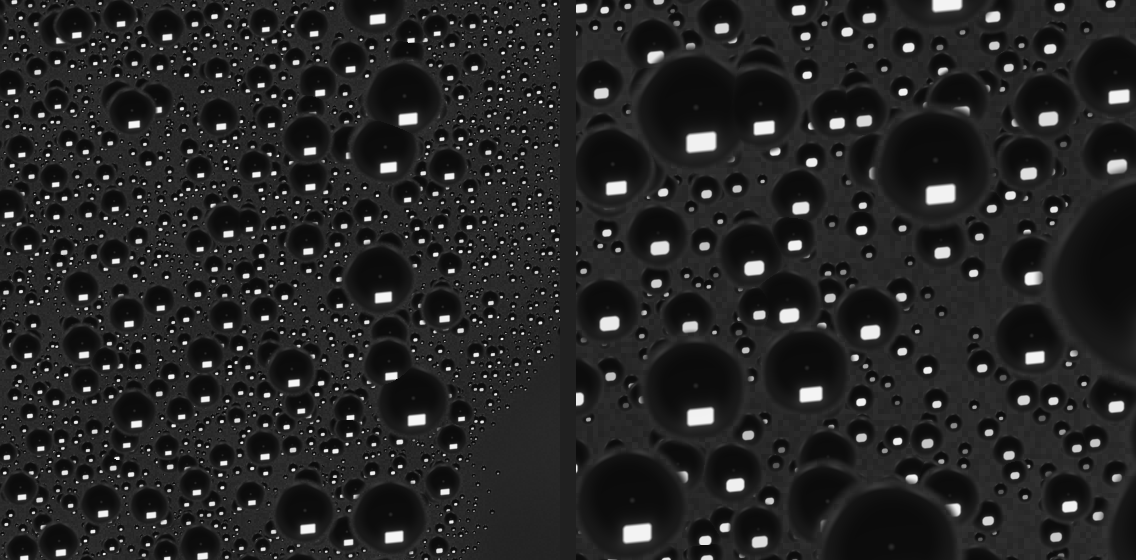
Left, the full canvas; right, a detail of the centre.
A Shadertoy shader for this texture:

```glsl
// Dark water drops on a grey pane, each with one bright window glint.
// Five jittered cellular layers are painted from mist up to large drops;
// density rules gather large drops in a band and leave a dry corner.

const float LARGEST_CELL = 0.155;   // grid size of the largest drops
const float CELL_RATIO = 0.54;      // each finer layer shrinks by this
const int LAYERS = 5;
const vec2 RADIUS_RANGE = vec2(0.25, 0.42); // in cells
const float JITTER = 0.72;
const float DRY_EDGE = 0.835;       // left side of the dry corner
const float BAND_START = 0.53;      // left side of the large drop band
const vec3 PANE = vec3(0.158);
const vec3 BODY = vec3(0.045);
const vec3 BODY_EDGE = vec3(0.095);
const vec3 RIM = vec3(0.27);
const vec3 GLINT = vec3(0.96);

vec4 hash4(vec2 p) {
    vec4 q = fract(p.xyxy * vec4(0.1031, 0.1030, 0.0973, 0.1099));
    q += dot(q, q.wzxy + 33.33);
    return fract((q.xxyz + q.yzzw) * q.zywx);
}

// Slow clumping from layered sines, about -1 to 1
float clumps(vec2 p) {
    return 0.5 * sin(p.x * 19.0 + 2.0 * sin(p.y * 13.0))
         + 0.5 * sin(p.y * 27.0 + 2.0 * sin(p.x * 17.0 + 1.0));
}

// Positive inside the dry lower right corner
float dryDepth(vec2 p) {
    float across = p.x - DRY_EDGE;
    return min(across, 0.2 + 1.25 * across - p.y);
}

float bandAt(float x) {
    return smoothstep(BAND_START - 0.03, BAND_START + 0.03, x);
}

// Chance that a drop of the given layer exists at p
float density(vec2 p, float layer) {
    float chance = 0.62;
    if (layer < 0.5) chance = mix(0.13, 0.9, bandAt(p.x));
    else if (layer > 3.5) chance = 0.48 + 0.22 * clumps(p) + 0.25 * smoothstep(0.75, 0.95, p.x);
    else if (layer > 1.5) chance = 0.74;
    float limit = layer < 2.5 ? 0.81 + 0.035 * layer : 2.0;
    float fog = layer > 3.5 ? 0.07 : 0.015;
    return chance * step(p.x, limit) * (1.0 - smoothstep(-0.03, fog, dryDepth(p)));
}

// Nearest drop: xy = offset in radii, z = radius, w = random tone
vec4 nearestDrop(vec2 p, float cell, float layer) {
    vec4 best = vec4(9.0, 9.0, cell, 0.0);
    vec2 home = floor(p / cell);
    for (int y = -1; y <= 1; y++)
    for (int x = -1; x <= 1; x++) {
        vec2 id = home + vec2(x, y);
        vec4 h = hash4(id + 37.0 * layer + 11.0);
        vec2 center = (id + 0.5 + (h.xy - 0.5) * JITTER) * cell;
        if (h.z > density(center, layer)) continue;
        float radius = cell * mix(RADIUS_RANGE.x, RADIUS_RANGE.y, h.w);
        if (layer < 0.5) radius *= mix(0.72, 1.0, bandAt(center.x));
        vec2 offset = (p - center) / radius;
        if (dot(offset, offset) < dot(best.xy, best.xy))
            best = vec4(offset, radius, fract(h.w * 7.0 + h.x));
    }
    return best;
}

float roundBox(vec2 p, vec2 halfSize, float corner) {
    vec2 q = abs(p) - halfSize + corner;
    return length(max(q, 0.0)) + min(max(q.x, q.y), 0.0) - corner;
}

vec3 paintDrop(vec3 color, vec3 pane, vec4 drop, float layer, float pixel) {
    vec2 q = drop.xy;
    float aa = pixel / drop.z;
    float fine = smoothstep(0.5, 3.5, layer);
    float wobble = 0.035 * sin(q.x * 3.0 + drop.w * 20.0) * sin(q.y * 4.0 + drop.w * 9.0);
    float d = length(q) + wobble;

    // Cleared margin and dark body
    color = mix(color, pane * 1.1, 1.0 - smoothstep(1.04, 1.2 + aa, d));
    vec3 body = mix(BODY, BODY_EDGE, smoothstep(0.55, 1.0, d - 0.15 * q.y));
    float soft = 0.07 + 0.08 * fine + 0.5 * aa;
    color = mix(color, body, 1.0 - smoothstep(1.0 - soft, 1.0 + soft, d));

    // Thin broken rim along the upper side, faint inner speck
    float rim = 1.0 - smoothstep(0.0, 0.06 + aa, abs(d - 1.0));
    rim *= smoothstep(0.2, 0.9, q.y - 0.3 * q.x) * (0.5 + 0.5 * sin(q.x * 9.0 + drop.w * 30.0));
    color = mix(color, RIM, 0.65 * rim);
    color += 0.12 * (1.0 - fine) * (1.0 - smoothstep(0.0, 0.06 + aa, length(q - vec2(0.03, 0.08))));

    // Window glint, relatively larger and rounder on small drops
    vec2 g = q - mix(vec2(0.13, -0.56), vec2(0.05, -0.3), fine);
    g.y -= 0.1 * g.x;
    vec2 size = mix(vec2(0.25, 0.15), vec2(0.36, 0.28), fine);
    float box = roundBox(g, size, mix(0.05, 0.25, fine));
    float glint = 1.0 - smoothstep(-0.6 * aa - 0.02, 0.6 * aa + 0.03, box);
    float glow = 0.13 * exp(-9.0 * max(box, 0.0)) * (1.0 - smoothstep(0.9, 1.1, d));
    float strength = layer > 3.5 ? mix(0.2, 0.75, drop.w) : mix(1.0, 0.7 + 0.3 * drop.w, fine);
    return mix(color + glow, GLINT, glint * strength);
}

void mainImage(out vec4 fragColor, in vec2 fragCoord) {
    vec2 uv = fragCoord / iResolution.y;
    float pixel = 1.0 / iResolution.y;

    // Pane with soft tone changes and fine grain, calmer where dry
    float wet = 1.0 - smoothstep(-0.03, 0.06, dryDepth(uv));
    float grain = hash4(floor(uv * 300.0)).x - 0.5;
    vec3 pane = PANE + 0.01 * clumps(uv * 0.6) + grain * mix(0.008, 0.035, wet);
    pane -= 0.012 * (1.0 - wet);

    vec3 color = pane;
    for (int i = LAYERS - 1; i >= 0; i--) {
        float layer = float(i);
        float cell = LARGEST_CELL * pow(CELL_RATIO, layer);
        color = paintDrop(color, pane, nearestDrop(uv, cell, layer), layer, pixel);
    }
    fragColor = vec4(clamp(color, 0.0, 1.0), 1.0);
}
```
